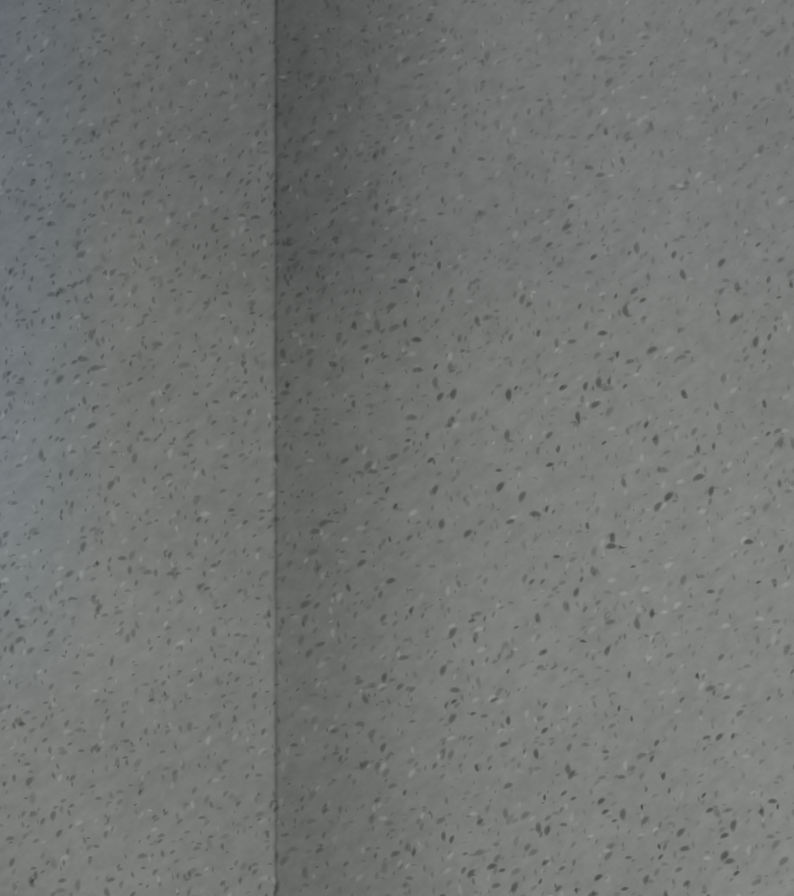
Reproduce this texture procedurally as a Shadertoy shader.

```glsl
// Speckled grey stone: two wall planes meeting at a shaded vertical crease.
#define SEAM_X 0.347
#define SEAM_WIDTH 0.0028
#define SHADE_REACH 0.17
#define SHADE_DEPTH 0.105
#define SPECK_CELLS 58.0
#define SPECK_DARK 0.17
#define GRIT_CELLS 92.0
#define GRIT_DARK 0.085
#define FLECK_LIGHT 0.07
#define GRAIN 0.055

float hash(vec2 p) {
    vec3 q = fract(vec3(p.xyx) * 0.1031);
    q += dot(q, q.yzx + 33.33);
    return fract((q.x + q.y) * q.z);
}

float noise(vec2 p) {
    vec2 i = floor(p), f = fract(p);
    f = f * f * (3.0 - 2.0 * f);
    return mix(mix(hash(i), hash(i + vec2(1, 0)), f.x),
               mix(hash(i + vec2(0, 1)), hash(i + vec2(1, 1)), f.x), f.y);
}

float fbm(vec2 p) {
    float sum = 0.0, amp = 0.5;
    for (int i = 0; i < 4; i++) {
        sum += amp * noise(p);
        p = mat2(0.8, 0.6, -0.6, 0.8) * p * 2.03 + 17.1;
        amp *= 0.5;
    }
    return sum / 0.9375;
}

// Soft slanted chips, one candidate in each cell of a jittered grid.
float chips(vec2 p, float cells, float density, float size, float seed) {
    p *= cells;
    vec2 home = floor(p);
    float cover = 0.0;
    for (int y = -1; y <= 1; y++)
    for (int x = -1; x <= 1; x++) {
        vec2 id = home + vec2(x, y);
        vec2 key = id + seed;
        float present = step(hash(key + 7.7), density);
        vec2 jitter = vec2(hash(key + 13.1), hash(key + 41.9));
        float angle = 0.95 + 2.0 * (hash(key + 71.3) - 0.5);
        float c = cos(angle), s = sin(angle);
        vec2 d = p - id - jitter;
        d = vec2(c * d.x + s * d.y, c * d.y - s * d.x);
        d.y += 0.35 * d.x * d.x;
        float radius = size * mix(0.55, 1.2, hash(key + 97.5));
        float r = length(d / (radius * vec2(1.0, 0.52)));
        float strength = mix(0.35, 1.0, hash(key + 123.7));
        cover = max(cover, present * strength * (1.0 - smoothstep(0.35, 1.25, r)));
    }
    return cover;
}

// Broad light on both planes.
vec3 wallTone(vec2 uv) {
    vec3 left = mix(vec3(0.405, 0.415, 0.41), vec3(0.475, 0.485, 0.472),
                    smoothstep(1.0, 0.35, uv.y));
    float cool = (1.0 - smoothstep(0.0, 0.17, uv.x)) * smoothstep(0.1, 0.5, uv.y);
    left += cool * vec3(-0.005, 0.008, 0.03);
    left -= 0.022 * smoothstep(0.15, SEAM_X, uv.x);

    vec3 right = mix(vec3(0.445, 0.452, 0.45), vec3(0.485, 0.492, 0.482),
                     smoothstep(1.0, 0.3, uv.y));
    right += 0.022 * smoothstep(0.5, 1.0, uv.x);
    float away = max(uv.x - SEAM_X, 0.0) / SHADE_REACH;
    float depth = SHADE_DEPTH * mix(0.82, 1.2, smoothstep(0.3, 1.0, uv.y));
    right -= depth * exp(-away * away);

    return mix(left, right, smoothstep(-0.002, 0.002, uv.x - SEAM_X));
}

void mainImage(out vec4 fragColor, in vec2 fragCoord) {
    vec2 uv = fragCoord / iResolution.xy;
    vec2 p = fragCoord / iResolution.y;
    float rightSide = smoothstep(-0.002, 0.002, uv.x - SEAM_X);
    vec3 color = wallTone(uv);

    // Cloudy mottling and slanted fine grain
    color += 0.035 * (fbm(p * 7.0) - 0.5);
    vec2 slanted = mat2(0.8, -0.6, 0.6, 0.8) * p;
    color += GRAIN * (fbm(slanted * vec2(75.0, 125.0)) - 0.5);
    color += 0.012 * (noise(p * 260.0) - 0.5);

    // Dark chips grow crisper toward the bottom and away from the crease
    float crisp = mix(1.0, 0.42, smoothstep(0.5, 1.0, uv.y));
    float open = mix(0.5, 1.0, smoothstep(0.03, 0.25, abs(uv.x - SEAM_X)));
    float patchy = smoothstep(0.25, 0.7, fbm(p * 9.0 + 31.0));
    float coarse = chips(p, SPECK_CELLS, 0.2 + 0.25 * patchy, 0.37, 5.0);
    float fine = chips(p, GRIT_CELLS, 0.42, 0.4, 211.0);
    color -= SPECK_DARK * coarse * crisp * open * mix(0.65, 1.0, rightSide);
    color -= GRIT_DARK * fine * mix(0.65, 1.0, crisp) * mix(1.15, 0.8, rightSide);

    // Pale mineral flecks
    color += FLECK_LIGHT * chips(p, 64.0, 0.16, 0.36, 409.0);

    // Thin, slightly ragged crease line
    float wobble = 0.0015 * (noise(vec2(3.0, p.y * 90.0)) - 0.5);
    float offset = (uv.x - SEAM_X - wobble) / SEAM_WIDTH;
    color -= 0.075 * exp(-offset * offset) * mix(0.65, 1.1, noise(vec2(9.0, p.y * 40.0)));

    fragColor = vec4(clamp(color, 0.0, 1.0), 1.0);
}
```
